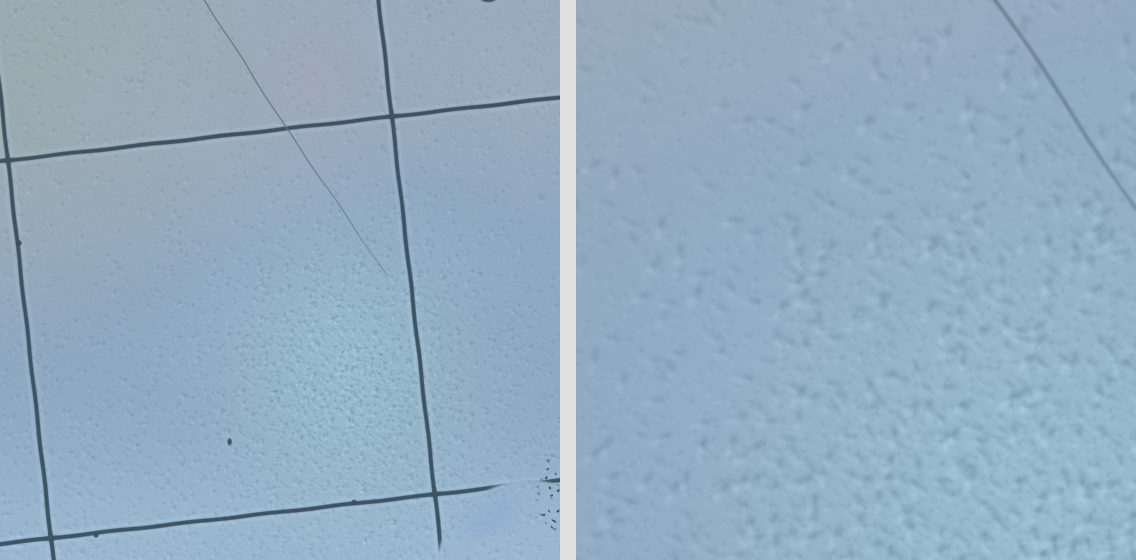
Left, the full canvas; right, a detail of the centre.
Give the GLSL for this texture, as a WebGL 1 fragment shader.

```glsl
precision highp float;
uniform vec2 u_resolution;

#define TILE_SIZE vec2(0.690, 0.679)
#define TILE_ORIGIN vec2(0.091, 0.039)
#define TILE_ANGLE 0.1135
#define JOINT_HALF 0.0036
#define SCRATCH_HALF 0.0011
#define PIT_SCALE 88.0
#define BLUE vec3(0.56, 0.66, 0.76)
#define PALE vec3(0.60, 0.67, 0.74)
#define SKY vec3(0.61, 0.73, 0.82)
#define GREY vec3(0.61, 0.67, 0.70)
#define JOINT vec3(0.22, 0.30, 0.36)
#define SCRATCH vec3(0.38, 0.46, 0.53)

vec2 hash2(vec2 c) {
  vec2 k = vec2(dot(c, vec2(127.1, 311.7)), dot(c, vec2(269.5, 183.3)));
  return fract(sin(k) * 43758.5);
}

mat2 rotation(float a) {
  return mat2(cos(a), sin(a), -sin(a), cos(a));
}

// Cellular field of short embossed grooves, dark on one side, light on the other
float pits(vec2 q, float density) {
  vec2 cell = floor(q);
  float relief = 0.0;
  for (int j = -1; j <= 1; j++) {
    for (int i = -1; i <= 1; i++) {
      vec2 id = cell + vec2(float(i), float(j));
      vec2 d = q - id - hash2(id);
      vec2 r = hash2(id + 57.0);
      vec2 e = rotation(r.x * 6.283) * d * vec2(2.2, 4.6);
      float present = smoothstep(r.y - 0.1, r.y + 0.1, density);
      relief -= present * (dot(d, vec2(2.0, 3.0)) + 0.25) * exp(-dot(e, e));
    }
  }
  return relief;
}

// Slow layered sines for uneven tone
float mottle(vec2 p) {
  float sum = 0.0;
  float amp = 0.5;
  for (int i = 0; i < 4; i++) {
    sum += amp * sin(p.x * 9.0 + 2.0 * sin(p.y * 7.0)) * sin(p.y * 8.0 + 1.7);
    p = rotation(0.9) * p * 1.9 + 3.1;
    amp *= 0.6;
  }
  return sum;
}

float segment(vec2 p, vec2 a, vec2 b) {
  vec2 d = b - a;
  return length(p - a - d * clamp(dot(p - a, d) / dot(d, d), 0.0, 1.0));
}

float stroke(float d, float halfWidth, float soft) {
  return 1.0 - smoothstep(halfWidth - soft, halfWidth + soft, d);
}

float blot(vec2 p, vec2 centre, vec2 radius) {
  return 1.0 - smoothstep(0.6, 1.3, length((p - centre) / radius));
}

void main() {
  vec2 p = gl_FragCoord.xy / u_resolution;
  float soft = max(0.0014, 0.8 / u_resolution.y);
  float tone = mottle(p);

  // Broad lighting
  float lift = p.y + 0.06 * tone;
  vec3 col = mix(BLUE, PALE, smoothstep(0.50, 0.85, lift + 0.08 * (0.5 - p.x)));
  col = mix(col, SKY, smoothstep(0.34, 0.0, lift) * 0.85);
  vec2 fromGlow = (p - vec2(0.62, 0.33)) / vec2(0.20, 0.22);
  float glow = exp(-dot(fromGlow, fromGlow));
  col = mix(col, SKY + vec3(-0.01, 0.02, -0.01), glow * 0.85);
  float corner = length(p - vec2(0.0, 1.0));
  col = mix(col, GREY, smoothstep(0.70, 0.15, corner + 0.06 * tone));
  col += 0.010 * tone * vec3(1.1, 0.6, 0.9);
  vec2 fromBlush = (p - vec2(0.56, 0.85)) / 0.13;
  col += vec3(0.025, -0.005, 0.0) * exp(-dot(fromBlush, fromBlush));

  // Pitted surface, denser in the glow and low down
  float density = 0.16 + 0.65 * glow + 0.28 * smoothstep(0.7, 0.0, p.y);
  float coarse = pits(p * PIT_SCALE, density);
  float fine = pits(p * PIT_SCALE * 1.9 + 31.0, density + 0.15);
  col += (0.075 * coarse + 0.035 * fine) * (0.8 + 0.5 * glow);

  // Tile joints, erased inside a worn round patch
  vec2 g = (p - TILE_ORIGIN) * rotation(TILE_ANGLE) / TILE_SIZE;
  vec2 nearest = floor(g + 0.5);
  vec2 off = (g - nearest) * TILE_SIZE + 0.0006 * sin(g.yx * 31.0);
  vec2 gap = abs(off);
  float patchDist = length(g - vec2(1.22, -0.232));
  float kept = smoothstep(0.236, 0.248, patchDist);
  float d = min(gap.x, gap.y);
  float knot = 0.0014 * exp(-dot(off, off) / 0.00006);
  float halfWidth = JOINT_HALF + knot + 0.0003 * tone;
  float rim = exp(-pow((d - 0.0085) / 0.0025, 2.0));
  col = mix(col, vec3(0.56, 0.67, 0.83), 0.6 * smoothstep(0.25, 0.17, patchDist)
    * blot(p, vec2(0.845, 0.10), vec2(0.075, 0.06)));
  col += 0.03 * rim * kept;
  col = mix(col, JOINT, 0.94 * kept * stroke(d, halfWidth, soft * 1.2));

  // Fine bent scratch fading towards its lower end
  vec2 bend = vec2(0.508, 0.776);
  vec2 w = p + 0.0012 * vec2(sin(p.y * 47.0), 0.0);
  float line = min(segment(w, vec2(0.365, 1.0), bend), segment(w, bend, vec2(0.688, 0.512)));
  float fade = mix(0.55, 0.95, smoothstep(0.5, 0.8, p.y));
  col = mix(col, SCRATCH, fade * stroke(line, SCRATCH_HALF, soft));

  // Nubs beside the joints and loose specks
  float dirt = blot(p, vec2(0.410, 0.211), vec2(0.0040, 0.0065));
  dirt = max(dirt, blot(p, vec2(0.872, 1.001), vec2(0.013, 0.005)));
  dirt = max(dirt, blot(p, vec2(0.034, 0.566), vec2(0.005)));
  for (int i = 0; i < 2; i++) {
    float k = float(i);
    vec2 nub = vec2(0.117 + 0.673 * k, 0.010 * k - 0.006);
    dirt = max(dirt, blot(g * TILE_SIZE, nub * TILE_SIZE, vec2(0.0045)));
  }
  float crumbs = blot(p, vec2(0.985, 0.11), vec2(0.025, 0.07));
  dirt = max(dirt, crumbs * smoothstep(0.25, 0.7, -coarse));
  col = mix(col, JOINT, 0.9 * dirt);

  gl_FragColor = vec4(clamp(col, 0.0, 1.0), 1.0);
}
```
